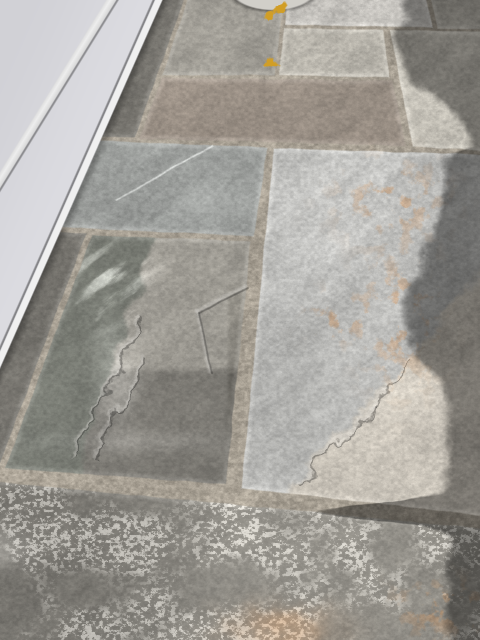
Reproduce this texture procedurally as a WebGL 2 fragment shader.

```glsl
#version 300 es
precision highp float;
// A slate patio seen at an angle: quadrilateral flagstones over sandy mortar,
// noise for grain, warped lines for flaked ledges, a soft shadow on the right
// and white siding on the left. Space is 5.76 wide, y runs down.
#define SPAN vec2(5.76, 7.68)
#define GRAIN 0.26
#define MOTTLE 0.16
#define SHADE 0.59
#define MORTAR vec3(0.66, 0.63, 0.58)
#define BEIGE vec3(0.82, 0.79, 0.74)
#define PALE vec3(0.82, 0.81, 0.79)
#define RUST vec3(0.80, 0.60, 0.42)
#define WALL vec3(0.86, 0.86, 0.88)
uniform vec2 u_resolution;
out vec4 fragColor;
float pixel;
vec3 col;

float hash(vec2 p) {
  vec3 h = fract(vec3(p.xyx) * 0.1031);
  h += dot(h, h.yzx + 33.33);
  return fract((h.x + h.y) * h.z);
}
float noise(vec2 p) {
  vec2 i = floor(p), f = fract(p);
  f = f * f * (3.0 - 2.0 * f);
  return mix(mix(hash(i), hash(i + vec2(1, 0)), f.x),
             mix(hash(i + vec2(0, 1)), hash(i + vec2(1, 1)), f.x), f.y);
}
float fbm(vec2 p) {
  float sum = 0.0, amp = 0.5;
  for (int i = 0; i < 5; i++) {
    sum += amp * noise(p);
    p = mat2(1.6, 1.2, -1.2, 1.6) * p + 7.3;
    amp *= 0.5;
  }
  return sum;
}
float fill(float d) { return 1.0 - smoothstep(-pixel, pixel, d); }
float blob(vec2 p, vec4 b) { p = (p - b.xy) / b.zw; return exp(-dot(p, p)); }
float segment(vec2 p, vec4 s) {
  vec2 e = s.zw - s.xy;
  p -= s.xy;
  return length(p - e * clamp(dot(p, e) / dot(e, e), 0.0, 1.0));
}
float side(vec2 p, vec2 a, vec2 b) {
  vec2 e = normalize(b - a);
  return dot(p - a, vec2(e.y, -e.x));
}
vec3 warm(float g) { return g * vec3(1.02, 1.0, 0.95); }
// One convex stone with a worn rim: its top and bottom edges, left to right
void stone(vec2 p, vec4 t, vec4 b, vec3 tint) {
  float d = max(max(side(p, t.xy, t.zw), side(p, t.zw, b.zw)),
                max(side(p, b.zw, b.xy), side(p, b.xy, t.xy)));
  col = mix(col, tint + 0.07 * smoothstep(-0.07, -0.01, d), fill(d));
}
// A flaked ledge: a pale lip with a dark line under it
void ledge(vec2 p, vec4 s) {
  col = mix(col, PALE, 0.45 - 0.45 * smoothstep(0.0, 0.045, segment(p, s)));
  col *= 0.7 + 0.3 * smoothstep(0.0, 0.022, segment(p - 0.022, s));
}
float shadowEdge(float y) {
  float upper = 4.87 - 0.15 * smoothstep(0.2, 0.4, y) + 0.9 * smoothstep(0.5, 1.8, y);
  float lower = 5.36 - 0.5 * smoothstep(1.8, 4.0, y) + 0.5 * smoothstep(4.0, 4.8, y)
              - 1.5 * blob(vec2(y, 0), vec4(6.14, 0, 0.14, 1));
  return mix(upper, lower, smoothstep(1.75, 1.85, y));
}

void main() {
  vec2 p = gl_FragCoord.xy / u_resolution * SPAN;
  p.y = SPAN.y - p.y;
  pixel = SPAN.x / u_resolution.x;
  vec2 warp = vec2(fbm(p * 4.0), fbm(p * 4.0 + 31.0)) - 0.48;
  vec2 w = p + 0.35 * warp, j = p + 0.03 * warp;
  float cloud = fbm(p * 1.7 + 4.0), grain = fbm(p * vec2(24, 30)) - 0.48;
  float streak = fbm(mat2(0.8, 0.6, -0.6, 0.8) * p * vec2(2, 7));

  // Left slab: cool flank, tan top, brown foot
  vec3 slab = warm(mix(0.62, 0.47, smoothstep(4.36, 4.52, p.y)));
  slab -= 0.08 * smoothstep(2.7, 2.78, p.x) * smoothstep(3.3, 3.6, p.y);
  float flank = side(w, vec2(1.8, 3.0), vec2(0.95, 5.7));
  slab = mix(vec3(0.47, 0.48, 0.45), slab, smoothstep(-0.05, 0.05, flank));
  slab += 0.3 * blob(p, vec4(1.35, 3.4, 0.45, 0.5)) * smoothstep(0.42, 0.7, streak);
  slab += 0.14 * blob(w, vec4(1.38, 4.6, 0.25, 0.6)) + 0.08 * blob(p, vec4(1.6, 5.3, 1.3, 0.12));

  // Large slab with a beige flaked corner
  float flake = side(w, vec2(4.95, 4.2), vec2(3.45, 5.95));
  vec3 big = mix(vec3(0.73, 0.73, 0.72), BEIGE, 0.8 * smoothstep(-0.04, 0.06, flake));
  big += 0.06 * blob(p, vec4(4.1, 2.5, 0.9, 0.8)) - 0.06 * blob(p, vec4(3.4, 4.9, 0.6, 0.8));

  // Front slab with pale scuffs
  vec3 front = warm(mix(0.47, 0.57, smoothstep(0.8, 3.2, p.x)));
  front += 0.2 * smoothstep(-0.04, 0.14, grain) * smoothstep(0.36, 0.6, cloud);
  front += 0.12 * blob(p, vec4(0, 6.6, 0.35, 0.25));
  front = mix(front, RUST, 0.45 * blob(w, vec4(3.4, 7.55, 0.6, 0.25)));

  // Mortar and stones, far to near
  col = MORTAR + 0.1 * grain;
  stone(j, vec4(1.7, -0.2, 2.28, -0.2), vec4(0.9, 1.64, 1.62, 1.64), warm(0.45));
  stone(j, vec4(2.32, -0.2, 3.42, -0.2), vec4(1.95, 0.9, 3.3, 0.9), warm(0.6));
  stone(j, vec4(3.46, -0.2, 5.08, -0.2), vec4(3.42, 0.3, 5.19, 0.33), PALE - 0.06);
  stone(j, vec4(5.14, -0.2, 6, -0.2), vec4(5.25, 0.34, 6, 0.35), warm(0.7));
  stone(j, vec4(3.41, 0.34, 4.6, 0.36), vec4(3.35, 0.9, 4.67, 0.93), warm(0.72));
  stone(j, vec4(1.95, 0.93, 4.71, 0.97), vec4(1.67, 1.66, 4.87, 1.75), vec3(0.59, 0.55, 0.51));
  stone(j, vec4(4.68, 0.36, 6, 0.38), vec4(4.95, 1.76, 6, 1.82), warm(0.75));
  stone(j, vec4(1.18, 1.68, 3.2, 1.77), vec4(0.7, 2.72, 3.05, 2.84), vec3(0.61, 0.62, 0.61));
  stone(j, vec4(3.28, 1.78, 6, 1.86), vec4(2.9, 5.86, 6, 6.21), big);
  stone(j, vec4(0.6, 2.78, 1.04, 2.8), vec4(-0.8, 5.5, 0, 5.55), warm(0.45));
  stone(j, vec4(1.11, 2.82, 3.01, 2.9), vec4(0.06, 5.62, 2.71, 5.81), slab);
  stone(j, vec4(-0.3, 5.76, 6, 6.36), vec4(-0.3, 8.2, 6, 8.2), front);

  // Ledges, scratches and rust
  ledge(w, vec4(4.92, 4.25, 4.45, 4.9));
  ledge(w, vec4(4.45, 4.9, 3.55, 5.85));
  ledge(w, vec4(1.72, 3.8, 0.85, 5.5));
  ledge(w, vec4(1.7, 4.3, 1.15, 5.5));
  ledge(j, vec4(2.95, 3.43, 2.37, 3.73));
  ledge(j, vec4(2.37, 3.73, 2.52, 4.46));
  col += 0.2 * fill(segment(j, vec4(1.4, 2.4, 2.55, 1.75)) - 0.01);
  float rust = blob(p, vec4(4.7, 2.4, 0.55, 0.4)) + blob(p, vec4(4.05, 3.8, 0.3, 0.25))
             + blob(p, vec4(4.8, 3.8, 0.4, 0.7)) + blob(p, vec4(5.3, 7.3, 0.5, 0.3));
  col = mix(col, RUST, 0.55 * min(rust, 1.0) * smoothstep(0.52, 0.68, fbm(p * 7.0)));

  // Surface texture and cast shadow
  col *= 1.0 + MOTTLE * (cloud + streak - 0.96) + GRAIN * grain;
  col *= mix(1.0, SHADE, smoothstep(-0.07, 0.1, p.x - shadowEdge(p.y) + 0.3 * warp.x));

  // Planter foot and two leaves
  float pot = length((p - vec2(3.28, -0.12)) / vec2(0.5, 0.24)) - 1.0;
  col *= 0.65 + 0.35 * smoothstep(0.0, 0.2, pot);
  col = mix(col, PALE, fill(pot * 0.24));
  for (float i = 0.0; i < 2.0; i++) {
    vec2 leaf = (w - vec2(3.32, 0.14 + 0.6 * i)) * vec2(0.7, 1.3);
    col = mix(col, vec3(0.82, 0.62, 0.15), fill(length(leaf) - 0.05));
  }

  // Siding: trim, dark seam and a raised rail
  float edge = side(p, vec2(1.95, 0), vec2(0, 4.42));
  float rail = side(p, vec2(1.36, 0), vec2(0, 2.2));
  vec3 wall = WALL - 0.04 * smoothstep(0.0, 1.5, -edge);
  wall *= 1.0 - 0.4 * fill(abs(edge + 0.095) - 0.014);
  wall = mix(wall, vec3(0.94), fill(abs(edge + 0.04) - 0.04));
  wall *= 1.0 - 0.35 * fill(abs(rail - 0.04) - 0.015);
  wall = mix(wall, vec3(0.93) - 1.5 * abs(rail + 0.03), fill(abs(rail + 0.02) - 0.05));
  col *= 0.7 + 0.3 * smoothstep(0.0, 0.12, edge);
  fragColor = vec4(clamp(mix(col, wall, fill(edge)), 0.0, 1.0), 1.0);
}
```
